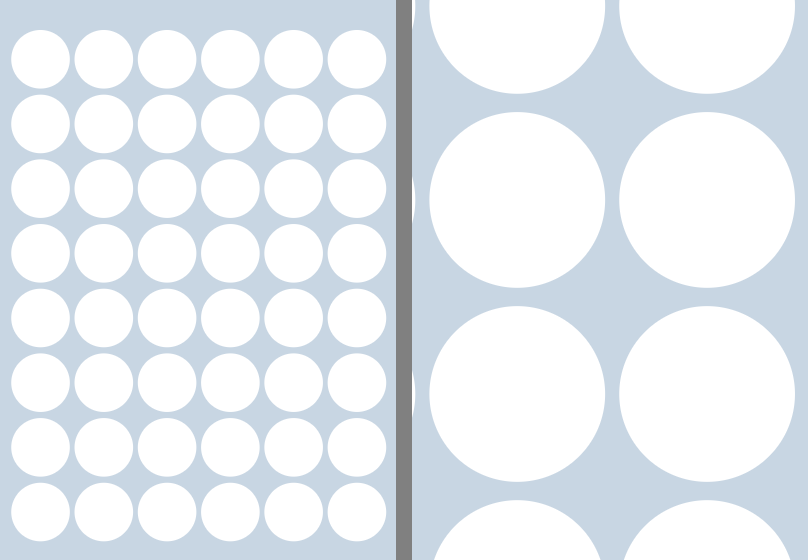
Left, the full canvas; right, a detail of the centre.
This pattern is drawn by a Shadertoy shader. Its source:

```glsl
// Sheet of round white labels, six across and eight down, on pale blue backing.

// Signed distance to the nearest disc in a bounded grid centred on the origin.
float discGrid(vec2 p, vec2 pitch, vec2 count, float radius) {
    vec2 halfCount = 0.5 * count;
    vec2 cell = clamp(floor(p / pitch), -halfCount, halfCount - 1.0) + 0.5;
    return length(p - cell * pitch) - radius;
}

void mainImage(out vec4 fragColor, in vec2 fragCoord) {
    // Canvas height is one unit
    vec2 p = (fragCoord - 0.5 * iResolution.xy) / iResolution.y;
    float pixel = 1.0 / iResolution.y;

    // The grid sits slightly below the middle, leaving a deeper top margin
    vec2 gridCentre = vec2(0.0013, -0.0101);
    float d = discGrid(p - gridCentre, vec2(0.1130, 0.1155), vec2(6.0, 8.0), 0.0523);

    // Antialiased discs over the backing
    vec3 backing = vec3(0.784, 0.839, 0.890);
    float disc = clamp(0.5 - d / pixel, 0.0, 1.0);
    fragColor = vec4(mix(backing, vec3(1.0), disc), 1.0);
}
```
